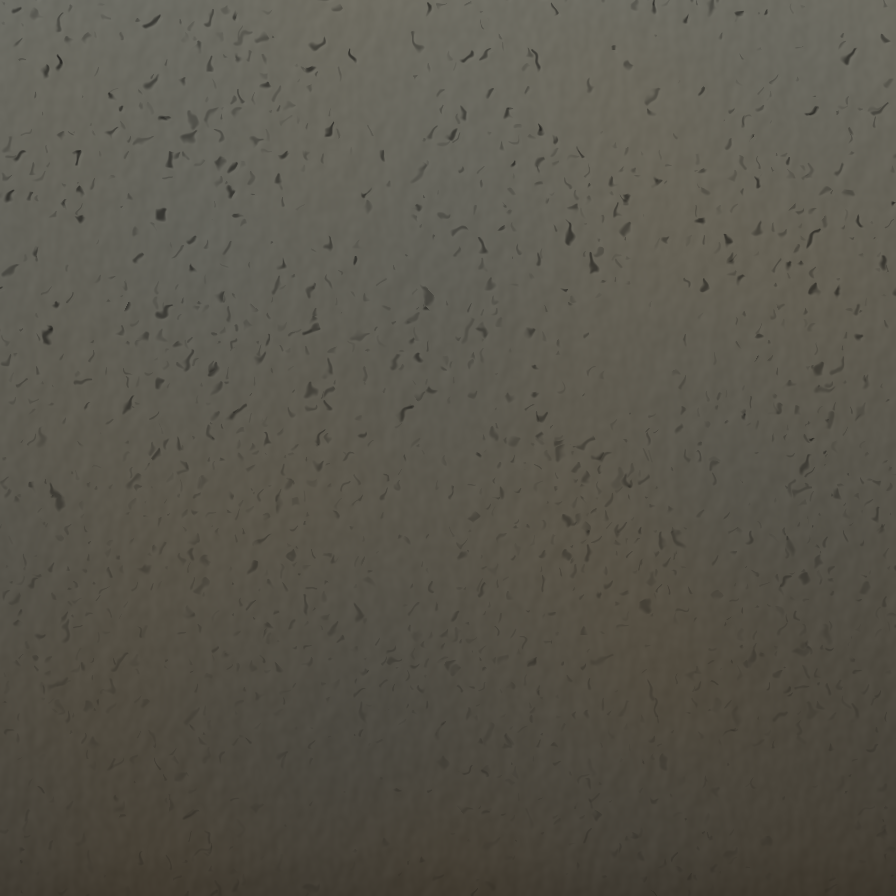
This texture is drawn by a WebGL 2 fragment shader. Its source:

```glsl
#version 300 es
precision highp float;
// Dim, pitted plaster wall: soft vertical falloff with small slanted dark nicks.

#define TOP_COLOR vec3(0.428, 0.422, 0.382)
#define BOTTOM_COLOR vec3(0.262, 0.242, 0.205)
#define FALLOFF 0.75        // curve of the vertical gradient
#define TINT_AMOUNT 0.016   // broad warm and cool drift
#define RELIEF 0.016        // shading of the shallow bumps
#define GRAIN 0.006         // fine surface mottling
#define COARSE_CELLS 36.0   // grid of the larger nicks
#define FINE_CELLS 62.0     // grid of the small nicks
#define COARSE_DEPTH 0.50   // darkening of the larger nicks
#define FINE_DEPTH 0.24     // darkening of the small nicks
#define RIM_LIGHT 0.035     // pale lip beside each nick

uniform vec2 u_resolution;
out vec4 fragColor;

vec2 hash2(vec2 p) {
    vec3 q = fract(p.xyx * vec3(0.1031, 0.1030, 0.0973));
    q += dot(q, q.yzx + 33.33);
    return fract((q.xx + q.yz) * q.zy);
}

float cornerSlope(vec2 cell, vec2 offset) {
    float angle = 6.2832 * hash2(cell + 71.0).x;
    return dot(vec2(cos(angle), sin(angle)), offset);
}

float gradientNoise(vec2 p) {
    vec2 i = floor(p), f = p - i;
    vec2 u = f * f * f * (f * (f * 6.0 - 15.0) + 10.0);
    vec2 e = vec2(1.0, 0.0);
    float low = mix(cornerSlope(i, f), cornerSlope(i + e, f - e), u.x);
    float high = mix(cornerSlope(i + e.yx, f - e.yx), cornerSlope(i + 1.0, f - 1.0), u.x);
    return 1.4 * mix(low, high, u.y);
}

// Scattered tapering strokes, one candidate per jittered grid cell.
float nicks(vec2 p, float cells, float share, float seed) {
    vec2 q = p * cells, home = floor(q);
    float mark = 0.0;
    for (int y = -1; y <= 1; y++) {
        for (int x = -1; x <= 1; x++) {
            vec2 id = home + vec2(x, y);
            vec2 place = hash2(id + seed);
            vec2 kind = hash2(id + seed + 137.0);
            vec2 size = hash2(id + seed + 311.0);
            float angle = mix(0.35, 2.05, kind.y);
            vec2 along = vec2(cos(angle), sin(angle));
            float halfLength = mix(0.05, 0.36, size.x * size.x);
            vec2 r = q - id - 0.1 - 0.8 * place;
            float t = clamp(dot(r, along), -halfLength, halfLength);
            float width = mix(0.10, 0.19, size.y) * (1.0 - 0.35 * t / halfLength);
            float stroke = 1.0 - smoothstep(0.1 * width, width, length(r - along * t));
            float strength = mix(0.3, 1.0, hash2(id + seed + 503.0).x);
            mark = max(mark, stroke * strength * step(kind.x, share));
        }
    }
    return mark;
}

// Combined depth of both nick sizes, clustered and fading toward the floor.
float nickDepth(vec2 p) {
    vec2 bend = vec2(gradientNoise(p * 75.0), gradientNoise(p * 75.0 + 40.0));
    vec2 q = p + 0.006 * bend;
    float cluster = gradientNoise(p * 6.0 + 12.0);
    float fade = mix(0.22, 1.0, smoothstep(0.05, 0.85, p.y));
    float band = exp(-pow((p.y - 0.42 + 0.12 * (p.x - 0.4)) / 0.2, 2.0));
    float coarse = nicks(q, COARSE_CELLS, 0.34 + 0.35 * cluster, 7.0);
    float fine = nicks(q, FINE_CELLS, 0.24 + 0.25 * band + 0.35 * cluster, 59.0);
    return COARSE_DEPTH * fade * coarse + FINE_DEPTH * mix(0.55, 1.0, fade) * fine;
}

// Shallow trowelled surface, drawn out a little vertically.
float surfaceHeight(vec2 p) {
    return gradientNoise(p * vec2(46.0, 27.0))
         + 0.5 * gradientNoise(p * vec2(95.0, 62.0) + 23.0);
}

void main() {
    vec2 p = gl_FragCoord.xy / u_resolution;

    // Broad light and tint
    float light = pow(p.y, FALLOFF) + 0.03 * gradientNoise(p * 3.0 + 5.0);
    vec3 color = mix(BOTTOM_COLOR, TOP_COLOR, light);
    float cool = gradientNoise(p * 3.5 + 31.0) + 0.6 * (p.y - p.x) - 0.1;
    color += TINT_AMOUNT * cool * vec3(-0.6, 0.0, 0.7);
    color *= 1.0 - 0.07 * smoothstep(0.6, 1.0, p.x) * (1.0 - p.y);
    color *= 1.0 - 0.05 * (1.0 - smoothstep(0.0, 0.06, p.y));

    // Bumps and fine mottling
    vec2 towardLight = vec2(-0.004, 0.004);
    color += RELIEF * (surfaceHeight(p) - surfaceHeight(p + towardLight));
    color += GRAIN * gradientNoise(p * vec2(130.0, 100.0) + 3.0);

    // Nicks with a faint lit lip on the far side
    float depth = nickDepth(p);
    float lip = max(nickDepth(p + 0.7 * towardLight) - depth, 0.0);
    color *= 1.0 - min(depth, 0.6);
    color += RIM_LIGHT * lip * light;

    fragColor = vec4(color, 1.0);
}
```
